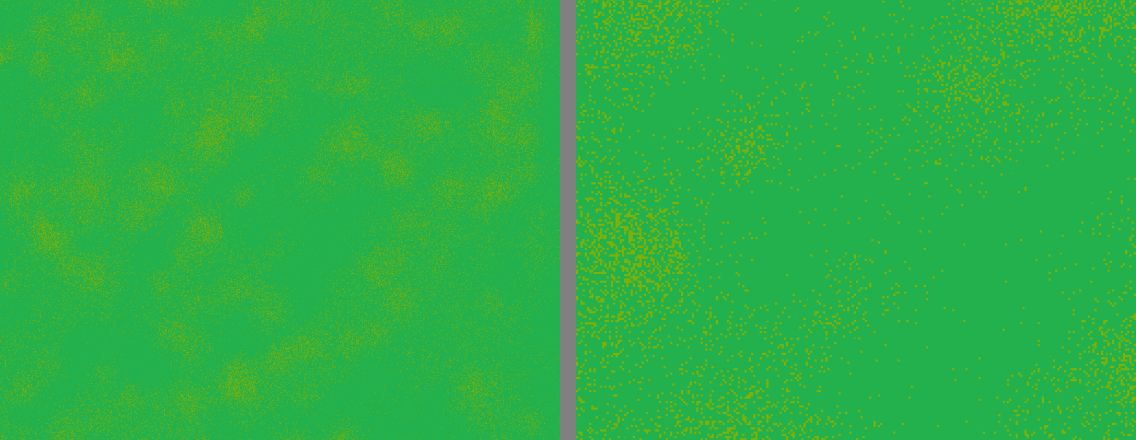
Left: the whole. Right: its middle third, enlarged.
Write a Shadertoy shader that draws this texture.

```glsl
// Green ground dusted with fine olive spray-can grains in soft diagonal clusters.

const vec3 GROUND_GREEN = vec3(0.133, 0.694, 0.298);
const vec3 SPRAY_OLIVE = vec3(0.49, 0.69, 0.03);
const float GRAINS_ACROSS = 768.0;
const float DABS_ACROSS = 19.0;

// Sine-free hash: cell and seed to 0..1
float hash(vec2 cell, float seed) {
    vec3 q = fract(vec3(cell.xyx + seed) * vec3(0.1031, 0.1030, 0.0973));
    q += dot(q, q.yzx + 33.33);
    return fract((q.x + q.y) * q.z);
}

float valueNoise(vec2 p, float seed) {
    vec2 cell = floor(p);
    vec2 f = fract(p);
    f = f * f * (3.0 - 2.0 * f);
    float low = mix(hash(cell, seed), hash(cell + vec2(1, 0), seed), f.x);
    float high = mix(hash(cell + vec2(0, 1), seed), hash(cell + vec2(1, 1), seed), f.x);
    return mix(low, high, f.y);
}

// Broad spray strokes, stretched along the rising diagonal
float strokeHaze(vec2 uv) {
    vec2 along = normalize(vec2(1.0, 0.9));
    vec2 p = vec2(dot(uv, along), dot(uv, vec2(-along.y, along.x)));
    float coarse = valueNoise(p * vec2(7.0, 13.0) + 20.0, 3.0);
    float fine = valueNoise(p * vec2(17.0, 26.0) + 50.0, 11.0);
    return smoothstep(0.22, 0.82, 0.6 * coarse + 0.4 * fine);
}

// Small round dabs where the spray lingered
float sprayDabs(vec2 uv, float gridScale) {
    vec2 p = uv * gridScale;
    vec2 home = floor(p);
    float density = 0.0;
    for (int y = -1; y <= 1; y++) {
        for (int x = -1; x <= 1; x++) {
            vec2 cell = home + vec2(x, y);
            vec2 center = cell + vec2(hash(cell, 17.0), hash(cell, 29.0));
            float radius = mix(0.24, 0.42, hash(cell, 41.0));
            float strength = mix(0.08, 0.30, hash(cell, 53.0));
            float present = step(hash(cell, 67.0), 0.2 + 0.55 * strokeHaze(center / gridScale));
            vec2 offset = (p - center) / radius;
            density += present * strength * exp(-0.5 * dot(offset, offset));
        }
    }
    return density;
}

float sprayDensity(vec2 uv) {
    float density = 0.005 + 0.12 * strokeHaze(uv) + sprayDabs(uv, DABS_ACROSS);
    float rightMargin = 1.0 - 0.85 * smoothstep(0.945, 0.985, uv.x);
    return min(density * rightMargin, 0.45);
}

// Share of the pixel box covered by square grains
float grainCoverage(vec2 uv, float pixelSize, float density) {
    float footprint = pixelSize * GRAINS_ACROSS;
    vec2 boxMin = uv * GRAINS_ACROSS - 0.5 * footprint;
    vec2 boxMax = boxMin + footprint;
    vec2 first = floor(boxMin);
    int span = min(int(ceil(footprint)) + 1, 8);
    float covered = 0.0;
    for (int y = 0; y < span; y++) {
        for (int x = 0; x < span; x++) {
            vec2 cell = first + vec2(x, y);
            vec2 overlap = max(min(boxMax, cell + 1.0) - max(boxMin, cell), 0.0);
            covered += overlap.x * overlap.y * step(hash(cell, 5.0), density);
        }
    }
    return min(covered / (footprint * footprint), 1.0);
}

void mainImage(out vec4 fragColor, in vec2 fragCoord) {
    float pixelSize = 1.0 / iResolution.x;
    vec2 uv = fragCoord * pixelSize;
    float coverage = grainCoverage(uv, pixelSize, sprayDensity(uv));
    fragColor = vec4(mix(GROUND_GREEN, SPRAY_OLIVE, coverage), 1.0);
}
```
